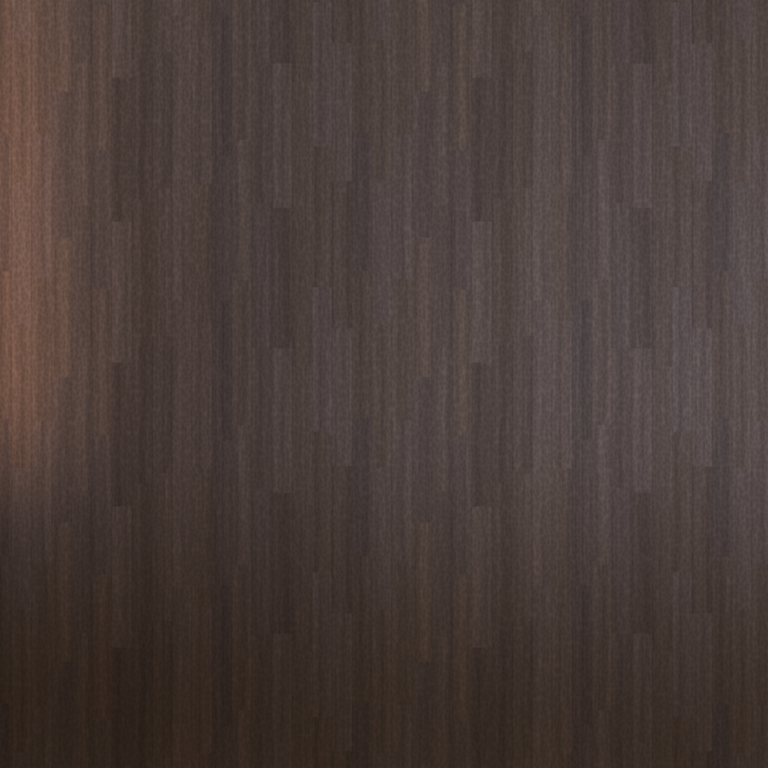
A WebGL 1 fragment shader for this texture:

```glsl
precision highp float;
// Dark wood floor of narrow upright strips, lit warm at the left and cool at the right.
// A tile of 18 strips, each cut into two staggered planks, repeats over the canvas;
// layered sines make the grain, cellular noise the pores, soft glows the light.

uniform vec2 u_resolution;

const vec2 TILE_SIZE = vec2(0.4688, 0.3711);
const vec2 TILE_ORIGIN = vec2(0.0156, 0.158);
const float STRIPS = 18.0;
const float EDGE = 0.0012; // half width of a softened plank edge

const vec3 SHADE = vec3(0.212, 0.164, 0.138);
const vec3 BROWN = vec3(0.297, 0.251, 0.238);
const vec3 WARM_GLOW = vec3(0.165, 0.092, 0.055);
const vec3 COOL_GLOW = vec3(0.054, 0.056, 0.066);

float hash(float n) {
  return fract(sin(n * 12.9898 + 4.137) * 43758.547);
}

vec2 hash2(vec2 p) {
  return fract(sin(vec2(dot(p, vec2(127.1, 311.7)), dot(p, vec2(269.5, 183.3)))) * 43758.547);
}

// Distance to the nearest scattered point
float cellular(vec2 p) {
  vec2 cell = floor(p);
  float nearest = 2.0;
  for (int j = -1; j <= 1; j++) {
    for (int i = -1; i <= 1; i++) {
      vec2 c = cell + vec2(float(i), float(j));
      nearest = min(nearest, length(c + hash2(c) - p));
    }
  }
  return nearest;
}

// Wavy upright streaks; u runs across the strip, v along it
float grain(float u, float v, float seed) {
  float sum = 0.0;
  float amplitude = 0.5;
  float frequency = 4.0 + 3.0 * hash(seed + 0.3);
  for (int i = 0; i < 4; i++) {
    float phase = 6.283 * hash(seed + 7.1 * float(i));
    float wobble = 0.6 * sin(v * 6.283 * (1.0 + float(i)) + phase * 2.0);
    sum += amplitude * sin(u * frequency + phase + wobble);
    amplitude *= 0.78;
    frequency *= 1.7;
  }
  return sum;
}

// Tint of one plank: own lightness, slight hue shift and grain
vec3 plank(float u, float v, float seed) {
  float lightness = 0.925 + 0.15 * hash(seed + 0.7);
  float hue = hash(seed + 3.9) - 0.5;
  float streaks = 1.0 + 0.072 * grain(u, v, seed);
  return lightness * streaks * (1.0 + hue * vec3(0.02, 0.0, -0.055));
}

// Two planks of about half a tile end to end, wrapping round the tile height
vec3 strip(float index, float u, float v) {
  float id = mod(index, STRIPS);
  float halfLength = 0.24 + 0.02 * hash(id + 40.6);
  float along = fract(v + hash(id * 1.7 + 11.2)) - 0.5;
  float w = EDGE / TILE_SIZE.y;
  float inside = smoothstep(-w, w, halfLength - abs(along));
  float seed = id * 2.0 + 60.0;
  return mix(plank(u, v, seed), plank(u, v, seed + 1.0), inside);
}

// Blend the two strips that meet at the nearest seam
vec3 floorTint(vec2 p) {
  vec2 tile = fract((p - TILE_ORIGIN) / TILE_SIZE);
  float x = tile.x * STRIPS;
  float seam = floor(x + 0.5);
  float offset = x - seam;
  float w = EDGE * STRIPS / TILE_SIZE.x;
  vec3 left = strip(seam - 1.0, offset + 1.0, tile.y);
  vec3 right = strip(seam, offset, tile.y);
  float groove = 0.05 * (1.0 - smoothstep(0.0, 2.0 * w, abs(offset)));
  return mix(left, right, smoothstep(-w, w, offset)) * (1.0 - groove);
}

float glow(vec2 p, vec2 center, vec2 radius) {
  vec2 d = (p - center) / radius;
  return exp(-dot(d, d));
}

// Room light: dark below, warm patch upper left, cool sheen at right
vec3 lighting(vec2 p) {
  vec3 light = mix(SHADE, BROWN, smoothstep(0.02, 0.50, p.y));
  light += COOL_GLOW * glow(p, vec2(0.92, 0.54), vec2(0.40, 0.42));
  light -= 0.030 * glow(p, vec2(0.0, 0.14), vec2(0.40, 0.32));
  light -= 0.022 * glow(p, vec2(0.23, 0.52), vec2(0.13, 0.30));
  float warmFade = smoothstep(0.27, 0.52, p.y) * (1.0 - 0.25 * smoothstep(0.75, 1.0, p.y));
  float warmth = 0.72 * exp(-pow(p.x / 0.075, 2.0)) + 0.34 * exp(-pow(p.x / 0.16, 2.0));
  return light + WARM_GLOW * warmth * warmFade;
}

void main() {
  vec2 p = gl_FragCoord.xy / u_resolution;
  float pores = cellular(p * vec2(230.0, 165.0)) - 0.48;
  float fibers = cellular(p * vec2(250.0, 45.0) + 31.0) - 0.48;
  vec3 color = lighting(p) * floorTint(p) * (1.0 + 0.17 * pores + 0.09 * fibers);
  gl_FragColor = vec4(clamp(color, 0.0, 1.0), 1.0);
}
```
